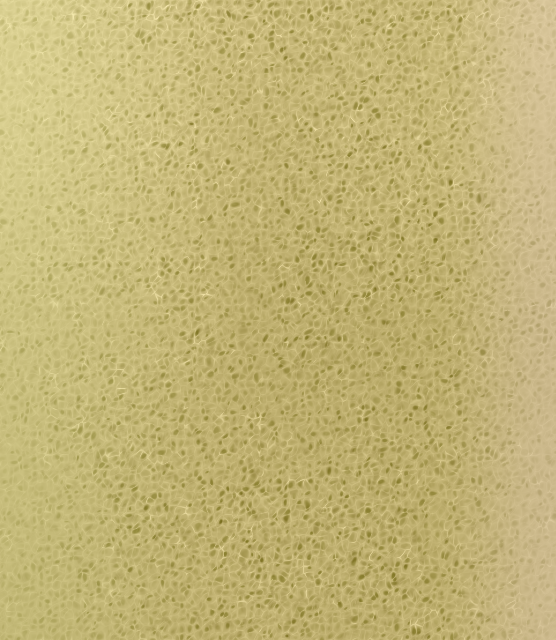
This texture is drawn by a Shadertoy shader. Its source:

```glsl
const float PORES_PER_HEIGHT = 86.0;
const float DEEP_SCALE = 0.68;        // deep layer density, relative to surface
const float PORE_DEPTH = 0.175;
const float DEEP_DEPTH = 0.075;
const float STRAND_LIGHT = 0.060;
const float GRAIN_LIGHT = 0.045;
const float GLINT_LIGHT = 0.09;
const float PORE_ANGLE = 1.0;         // mean tilt of the pores, radians
const float ANGLE_SPREAD = 1.5;
const vec2 PORE_STRETCH = vec2(1.25, 0.82);

const float BASE_TONE = 0.738;
const vec3 MID_FOAM = vec3(0.772, 0.712, 0.463);
const vec3 TONE_SLOPE = vec3(1.0, 1.0, 1.12);
const vec3 LEFT_TINT = vec3(-0.008, 0.012, 0.004);
const vec3 RIGHT_TINT = vec3(0.008, -0.006, 0.065);
const vec3 PORE_TINT = vec3(-0.012, 0.004, -0.03);

float hash(vec2 p) {
    return fract(sin(dot(p, vec2(127.1, 311.7))) * 43758.5453);
}

vec2 hash2(vec2 p) {
    return vec2(hash(p), hash(p + 57.3));
}

float noise(vec2 p) {
    vec2 i = floor(p);
    vec2 f = fract(p);
    f = f * f * (3.0 - 2.0 * f);
    return mix(mix(hash(i), hash(i + vec2(1, 0)), f.x),
               mix(hash(i + vec2(0, 1)), hash(i + vec2(1, 1)), f.x), f.y);
}

mat2 rotation(float a) {
    float c = cos(a), s = sin(a);
    return mat2(c, -s, s, c);
}

// Tilted elliptic cells: x = pore darkness, y = strand between cells
vec2 foamCells(vec2 p, float pixel) {
    vec2 cell = floor(p);
    float nearest = 9.0, second = 9.0;
    vec2 nearestId = cell;
    for (int y = -1; y <= 1; y++)
    for (int x = -1; x <= 1; x++) {
        vec2 id = cell + vec2(x, y);
        vec2 offset = p - id - 0.5 - 0.8 * (hash2(id) - 0.5);
        float angle = PORE_ANGLE + ANGLE_SPREAD * (hash(id + 13.7) - 0.5);
        float dist = length(rotation(angle) * offset / PORE_STRETCH);
        if (dist < nearest) {
            second = nearest;
            nearest = dist;
            nearestId = id;
        } else {
            second = min(second, dist);
        }
    }
    float radius = mix(0.22, 0.48, hash(nearestId + 31.1));
    float openness = hash(nearestId + 71.9);
    openness = 0.15 + 0.85 * openness * openness;
    float pore = 1.0 - smoothstep(radius * 0.35, radius + 0.5 * pixel, nearest);
    float strand = 1.0 - smoothstep(0.0, 0.2 + 0.5 * pixel, second - nearest);
    return vec2(pore * openness, strand);
}

// Broad light: bright at the left and the top, pale at the right edge
float broadLight(vec2 uv) {
    float left = smoothstep(0.55, 0.0, uv.x) * mix(0.45, 1.0, uv.y);
    float top = smoothstep(0.35, 1.0, uv.y);
    float right = smoothstep(0.75, 1.0, uv.x);
    float drift = noise(uv * 4.0 + 8.0) - 0.5;
    return BASE_TONE + 0.085 * left + 0.045 * top + 0.05 * right + 0.015 * drift;
}

void mainImage(out vec4 fragColor, in vec2 fragCoord) {
    vec2 uv = fragCoord / iResolution.xy;
    vec2 p = fragCoord / iResolution.y * PORES_PER_HEIGHT;
    float pixel = PORES_PER_HEIGHT / iResolution.y;

    // Bend the cells so that the strands are uneven
    vec2 warp = vec2(noise(p * 0.9), noise(p * 0.9 + 41.0)) - 0.5;
    p += 0.5 * warp;
    vec2 surface = foamCells(p, pixel);
    vec2 deep = foamCells(p * DEEP_SCALE + 19.4, pixel * DEEP_SCALE);

    // Relief fades toward both sides and varies in patches
    float relief = mix(0.5, 1.0, smoothstep(0.0, 0.4, uv.x));
    relief *= mix(1.0, 0.4, smoothstep(0.75, 1.0, uv.x));
    relief *= mix(0.75, 1.25, noise(p * 0.12));

    float pore = PORE_DEPTH * surface.x + DEEP_DEPTH * deep.x;
    float patchy = mix(0.3, 1.5, noise(p * 1.7 + 5.0));
    float strand = STRAND_LIGHT * patchy * (0.7 * surface.y + 0.3 * deep.y);
    float grain = GRAIN_LIGHT * (noise(p * 2.6 + 3.0) - 0.5);
    float glint = GLINT_LIGHT * surface.y * smoothstep(0.78, 0.95, noise(p * 0.8 + 90.0));
    float tone = broadLight(uv) + relief * (strand + grain + glint - pore);

    // Tone to foam colour, with the side tints
    vec3 color = MID_FOAM + TONE_SLOPE * (tone - MID_FOAM.r);
    color += LEFT_TINT * smoothstep(0.45, 0.0, uv.x);
    color += RIGHT_TINT * smoothstep(0.78, 1.0, uv.x);
    color += PORE_TINT * relief * surface.x;
    fragColor = vec4(clamp(color, 0.0, 1.0), 1.0);
}
```
